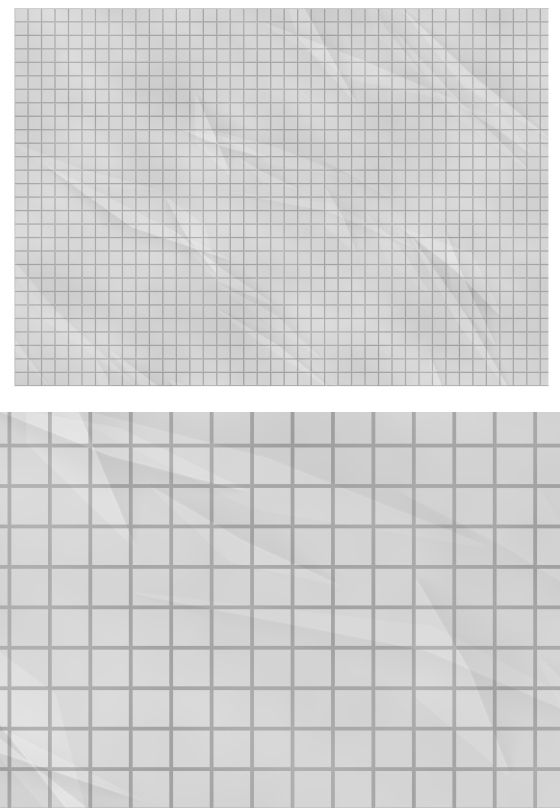
Top: the whole. Bottom: its middle third, enlarged.
Give the GLSL for this pattern, as a WebGL 1 fragment shader.

```glsl
precision highp float;
// Crumpled grey graph paper with a fine square grid on a white margin.

uniform vec2 u_resolution;

float hash(float n) {
  return fract(sin(n * 12.9898 + 4.1) * 43758.547);
}

vec2 gradientAt(vec2 cell) {
  float angle = 6.2832 * hash(dot(cell, vec2(1.37, 7.91)));
  return vec2(cos(angle), sin(angle));
}

float gradientNoise(vec2 p) {
  vec2 i = floor(p);
  vec2 f = p - i;
  vec2 u = f * f * f * (f * (f * 6.0 - 15.0) + 10.0);
  vec2 e = vec2(1.0, 0.0);
  float low = mix(dot(gradientAt(i), f), dot(gradientAt(i + e), f - e), u.x);
  float high = mix(dot(gradientAt(i + e.yx), f - e.yx),
                   dot(gradientAt(i + 1.0), f - 1.0), u.x);
  return mix(low, high, u.y);
}

// Tapered facets on both sides of a fold, with a thin bright ridge.
float foldShade(vec2 p, float halfLength, float width, float bend, float pixel) {
  float along = p.x / halfLength;
  float taper = max(1.0 - abs(along), 0.0);
  float d = p.y + bend * abs(p.x);
  float reach = width * taper + 0.0001;
  float side = smoothstep(-pixel, pixel, d);
  float lit = side * (1.0 - smoothstep(reach - pixel, reach + pixel, d));
  float dark = (1.0 - side) * max(1.0 + d / (reach * 1.5), 0.0);
  float ridge = 1.0 - smoothstep(0.0, 0.0015 + pixel, abs(d));
  float ends = smoothstep(0.0, 0.15, taper);
  return ends * (lit * 0.028 - dark * 0.04 + ridge * 0.016);
}

// Folds gathered along four parallel diagonals, falling to the right.
float creases(vec2 p, float pixel) {
  float shade = 0.0;
  for (int i = 0; i < 44; i++) {
    float id = float(i);
    float band = 0.2 + 0.36 * mod(id, 4.0) + 0.16 * (hash(id + 0.3) - 0.5);
    float place = mix(-0.35, 1.05, hash(id + 17.7));
    vec2 center = band * vec2(0.58, 0.81) + place * vec2(0.81, -0.58);
    float angle = -0.68 + 1.0 * (hash(id + 31.2) - 0.5);
    vec2 axis = vec2(cos(angle), sin(angle));
    vec2 q = p - center;
    vec2 local = vec2(dot(q, axis), dot(q, vec2(-axis.y, axis.x)));
    local.y *= hash(id + 44.9) < 0.5 ? -1.0 : 1.0;
    float size = hash(id + 58.4);
    shade += mix(0.35, 1.0, hash(id + 72.6)) * foldShade(local,
      mix(0.09, 0.3, size), mix(0.02, 0.06, hash(id + 86.1)),
      0.3 * (hash(id + 99.5) - 0.5), pixel);
  }
  return clamp(shade, -0.09, 0.08);
}

void main() {
  vec2 p = gl_FragCoord.xy / u_resolution.y;
  float pixel = 1.0 / u_resolution.y;

  // Sheet with soft dents and sharp folds
  vec2 diagonal = vec2(p.x * 0.81 - p.y * 0.58, p.x * 0.58 + p.y * 0.81);
  float tone = 0.833 + 0.055 * gradientNoise(p * 4.0 + 2.7)
             + 0.035 * gradientNoise(diagonal * vec2(4.0, 11.0) + 9.0)
             + 0.012 * gradientNoise(p * 24.0);
  tone += creases(p, pixel);

  // Square grid measured from the top left corner of the sheet
  float pitch = 0.03404;
  vec2 g = vec2(p.x - 0.0368, 0.9788 - p.y);
  vec2 toLine = abs(fract(g / pitch + 0.5) - 0.5) * pitch;
  vec2 cover = clamp((0.0016 - toLine) / pixel + 0.5, 0.0, 1.0);
  float ink = max(cover.x, cover.y);
  float wear = 0.21 + 0.06 * gradientNoise(p * 9.0 + 5.0);
  tone *= 1.0 - ink * wear;

  // White margin around the sheet
  vec2 inset = vec2(0.6741, 0.47695) - abs(p - vec2(0.7109, 0.50185));
  float sheet = clamp(min(inset.x, inset.y) / pixel + 0.5, 0.0, 1.0);
  gl_FragColor = vec4(vec3(mix(1.0, tone, sheet)), 1.0);
}
```
